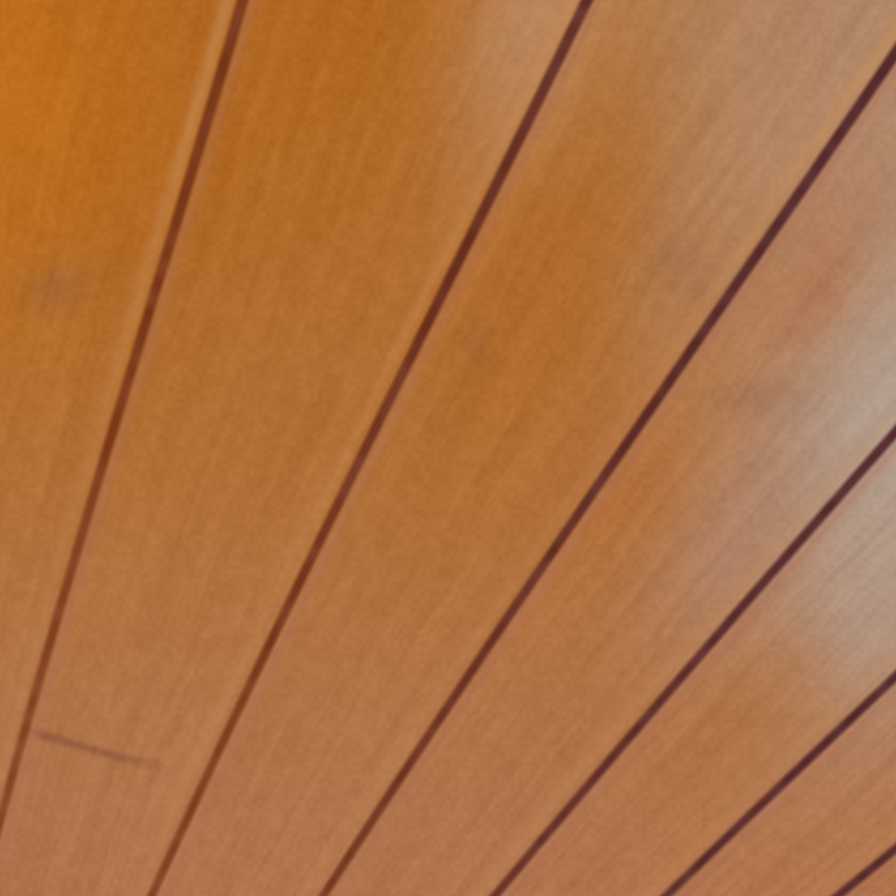
Give the GLSL for this texture, as a WebGL 2 fragment shader.

```glsl
#version 300 es
precision highp float;

uniform vec2 u_resolution;
out vec4 outColor;

float hash(vec2 p) {
    p = fract(p * vec2(0.1031, 0.1137));
    p += dot(p, p.yx + 33.33);
    return fract((p.x + p.y) * p.x * 37.7);
}

float noise(vec2 p) {
    vec2 cell = floor(p), f = fract(p);
    f = f * f * (3.0 - 2.0 * f);
    return mix(mix(hash(cell), hash(cell + vec2(1, 0)), f.x),
               mix(hash(cell + vec2(0, 1)), hash(cell + vec2(1, 1)), f.x), f.y);
}

float fbm(vec2 p) {
    float sum = 0.0, gain = 0.5;
    for (int i = 0; i < 4; i++) {
        sum += gain * noise(p);
        p = p * 2.03 + 17.0;
        gain *= 0.5;
    }
    return sum;
}

// Soft elliptical patch, tilted by an angle
float patchAt(vec2 p, vec2 center, vec2 radius, float angle) {
    vec2 d = p - center;
    float c = cos(angle), s = sin(angle);
    d = vec2(c * d.x + s * d.y, c * d.y - s * d.x) / radius;
    return exp(-dot(d, d));
}

void main() {
    vec2 p = gl_FragCoord.xy / u_resolution;

    // Fan of planks: one groove at every whole number
    float bend = 0.035 * p.y * (1.0 - p.y) * (1.0 - p.y);
    float spacing = 0.1914 + 0.193 * p.y;
    float plank = (p.x + bend + 0.022 - 0.293 * p.y) / spacing;
    float groove = floor(plank + 0.5);
    float slope = 0.293 + 0.193 * groove;
    float side = (plank - groove) * spacing / sqrt(1.0 + slope * slope);
    float id = floor(plank);

    // Warm varnish, deeper towards the upper left
    vec2 warped = p + 0.06 * (vec2(fbm(p * 6.0), fbm(p * 6.0 + 40.0)) - 0.47);
    vec3 tan_ = mix(vec3(0.69, 0.455, 0.30), vec3(0.70, 0.44, 0.225), smoothstep(0.05, 0.5, warped.y));
    vec3 color = mix(tan_, vec3(0.69, 0.405, 0.14), smoothstep(0.3, 0.9, warped.y - 0.15 * p.x));
    color = mix(color, vec3(0.75, 0.43, 0.10), 0.8 * patchAt(warped, vec2(0.0, 0.92), vec2(0.17, 0.25), 0.0));

    // Pale daylight on the right
    float sheen = smoothstep(0.62, 1.0, warped.x) * smoothstep(0.0, 0.4, warped.y);
    color = mix(color, vec3(0.69, 0.56, 0.48), 0.8 * sheen);
    color = mix(color, vec3(0.70, 0.53, 0.40), 0.7 * patchAt(warped, vec2(0.82, 0.95), vec2(0.18, 0.2), 0.0));
    color = mix(color, vec3(0.69, 0.51, 0.38), 0.6 * patchAt(warped, vec2(0.75, 0.75), vec2(0.09, 0.16), -0.5));
    color = mix(color, vec3(0.71, 0.65, 0.60), 0.8 * patchAt(warped, vec2(1.0, 0.54), vec2(0.10, 0.16), -0.5));
    color = mix(color, vec3(0.70, 0.62, 0.57), 0.6 * patchAt(warped, vec2(0.99, 0.34), vec2(0.08, 0.14), -0.5));
    color = mix(color, vec3(0.68, 0.51, 0.43), 0.6 * patchAt(warped, vec2(0.81, 0.41), vec2(0.07, 0.13), -0.6));
    float topGlow = patchAt(warped, vec2(0.60, 0.99), vec2(0.07, 0.20), -0.42);
    color = mix(color, vec3(0.73, 0.54, 0.40), 0.8 * topGlow * (1.0 - smoothstep(1.98, 2.02, plank)));

    // Amber patches inside the reflections
    color = mix(color, vec3(0.69, 0.41, 0.15), 0.65 * patchAt(warped, vec2(0.60, 0.67), vec2(0.09, 0.22), -0.45));
    color = mix(color, vec3(0.70, 0.43, 0.22), 0.65 * patchAt(warped, vec2(0.70, 0.45), vec2(0.06, 0.11), -0.5));
    color = mix(color, vec3(0.68, 0.45, 0.31), 0.7 * patchAt(warped, vec2(0.91, 0.69), vec2(0.05, 0.11), -0.6));
    color = mix(color, vec3(0.69, 0.44, 0.25), 0.6 * patchAt(warped, vec2(0.81, 0.19), vec2(0.07, 0.12), -0.7));

    // Faint stains
    float stain = 0.35 * patchAt(warped, vec2(0.06, 0.68), vec2(0.045, 0.025), 0.0)
                + 0.25 * patchAt(warped, vec2(0.85, 0.56), vec2(0.05, 0.02), 0.0)
                + 0.20 * patchAt(warped, vec2(0.75, 0.71), vec2(0.05, 0.03), -0.6)
                + 0.22 * patchAt(warped, vec2(0.525, 0.615), vec2(0.015, 0.022), 0.0);
    color = mix(color, vec3(0.53, 0.35, 0.26), stain);

    // Butt joint across the lower left plank
    float jointY = 0.183 - 0.27 * (p.x - 0.04) + 0.006 * (noise(p * 30.0) - 0.5);
    float joint = exp(-pow((p.y - jointY) / 0.005, 2.0)) * smoothstep(0.02, 0.05, p.x)
                * (1.0 - smoothstep(0.12, 0.21, p.x));
    color = mix(color, vec3(0.50, 0.29, 0.21), 0.5 * joint);

    // Grain along the boards and fine mottling
    float grain = fbm(vec2(plank * 28.0 + 2.0 * fbm(p * 7.0), p.y * 6.0 + id * 13.0)) - 0.47;
    color += 0.055 * grain * vec3(1.0, 0.95, 0.8);
    color += 0.035 * (fbm(p * 75.0) - 0.47);
    color += 0.025 * (noise(p * 210.0) - 0.5);

    // Bevels: bright left lip, rosy right lip
    float leftLip = exp(-pow((side + 0.016) / 0.009, 2.0));
    float rightLip = exp(-pow((side - 0.012) / 0.006, 2.0));
    color = mix(color, vec3(0.78, 0.56, 0.36), leftLip * (0.22 + 0.3 * smoothstep(0.5, 1.0, p.y)));
    color = mix(color, vec3(0.68, 0.44, 0.34), 0.4 * rightLip);

    // Dark grooves, redder on the left and plum on the right
    float halfWidth = 0.0045 + 0.0018 * p.y;
    float cut = 1.0 - smoothstep(halfWidth - 0.0035, halfWidth + 0.0035, abs(side));
    vec3 grooveColor = mix(vec3(0.48, 0.22, 0.11), vec3(0.33, 0.16, 0.17), smoothstep(0.15, 0.95, p.x));
    grooveColor += 0.06 * (noise(p * 60.0) - 0.5);
    color = mix(color, grooveColor, cut * mix(0.72, 0.95, smoothstep(0.0, 0.4, p.x + 0.3 * p.y)));

    outColor = vec4(clamp(color, 0.0, 1.0), 1.0);
}
```
